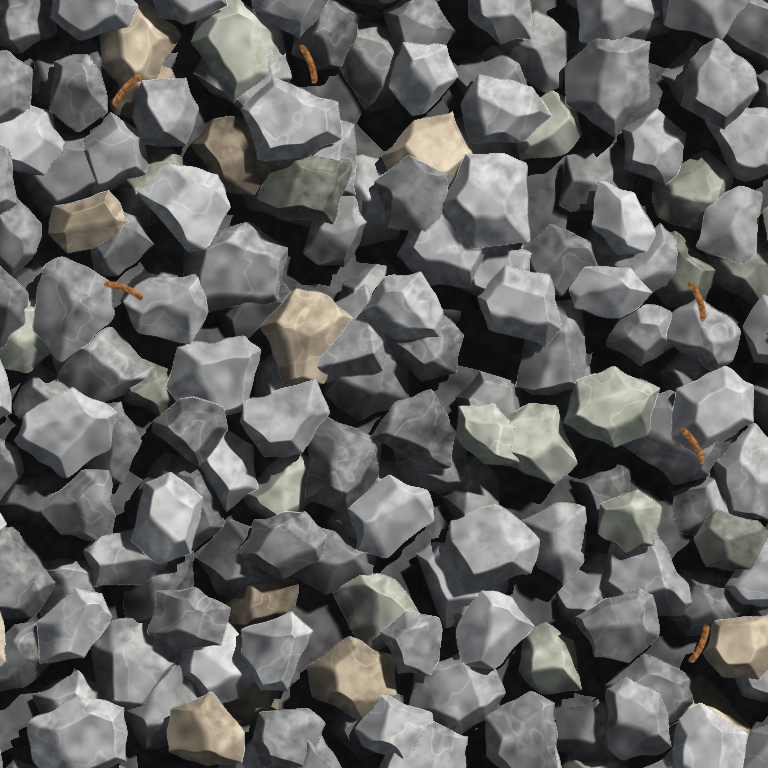
This texture is drawn by a Shadertoy shader. Its source:

```glsl
// Sunlit heap of crushed grey stone. Each stone is a faceted convex solid made
// from tilted planes; three scattered layers are merged by height, then lit
// from the upper right with short shadows, grain, veins and a few dry twigs.

const float CELLS = 7.2;            // stones across the canvas, per layer
const int LAYERS = 3;
const int FACETS = 6;
const int SHADOW_STEPS = 3;
const float TAU = 6.28319;
const float JITTER = 0.44;
const float STONE_REACH = 0.78;
const float LAYER_RISE = 0.25;
const float STONE_THICKNESS = 0.28;
const float EDGE_ROUNDING = 0.035;
const vec3 SUN_DIR = vec3(0.44, 0.50, 0.745);
const float SUN = 0.80;
const float AMBIENT = 0.29;
const vec3 SUN_TINT = vec3(1.015, 1.0, 0.965);
const vec3 SHADE_TINT = vec3(0.96, 1.0, 1.05);
const vec3 BROWN_TINT = vec3(1.08, 0.98, 0.84);
const vec3 GREEN_TINT = vec3(0.98, 1.0, 0.91);
const vec3 TWIG_COLOR = vec3(0.66, 0.44, 0.25);
const mat2 SIXTH_TURN = mat2(0.5, 0.866, -0.866, 0.5);

struct Surface { float height; vec2 slope; vec3 kind; };

vec3 hash3(vec2 p) {
    vec3 q = fract(p.xyx * vec3(0.1031, 0.1030, 0.0973));
    q += dot(q, q.yxz + 33.33);
    return fract((q.xxy + q.yzz) * q.zyx);
}

float hash(vec2 p) {
    vec3 q = fract(p.xyx * 0.1031);
    q += dot(q, q.yzx + 33.33);
    return fract((q.x + q.y) * q.z);
}

float noise(vec2 p) {
    vec2 i = floor(p), f = fract(p);
    f = f * f * (3.0 - 2.0 * f);
    float low = mix(hash(i), hash(i + vec2(1, 0)), f.x);
    float high = mix(hash(i + vec2(0, 1)), hash(i + vec2(1, 1)), f.x);
    return mix(low, high, f.y);
}

float fbm(vec2 p) {
    float sum = 0.0, amp = 0.57;
    for (int i = 0; i < 3; i++) {
        sum += amp * noise(p);
        p = mat2(1.6, 1.2, -1.2, 1.6) * p + 7.3;
        amp *= 0.5;
    }
    return sum;
}

// Height (x) and slope (yz) of one stone; height is negative outside it.
vec3 stone(vec2 q, vec3 shape) {
    vec2 tilt = (fract(shape.xy * 37.7) - 0.5) * 0.7;
    vec3 solid = vec3(STONE_THICKNESS + dot(q, tilt), tilt);
    vec2 axis = vec2(cos(shape.y * TAU), sin(shape.y * TAU));
    vec2 spoke = axis;
    float radius = mix(0.38, 0.54, shape.x);
    for (int i = 0; i < FACETS; i++) {
        vec3 r = fract(shape.zxy * (13.7 + 15.3 * float(i)));
        vec2 dir = normalize(spoke + 0.65 * (r.x - 0.5) * vec2(-spoke.y, spoke.x));
        float reach = radius * mix(0.8, 1.1, r.y) * mix(1.0, 0.72, abs(dot(dir, axis)));
        float steep = mix(0.7, 3.2, r.z);
        vec3 facet = vec3(steep * (reach - dot(q, dir)), -steep * dir);
        float k = clamp(0.5 + 0.5 * (facet.x - solid.x) / EDGE_ROUNDING, 0.0, 1.0);
        solid = mix(facet, solid, k);
        solid.x -= EDGE_ROUNDING * k * (1.0 - k);
        spoke = SIXTH_TURN * spoke;
    }
    return solid;
}

// Topmost stone over a point, with outlines blended over the given width.
Surface heap(vec2 p, float soft) {
    Surface top = Surface(0.0, vec2(0.0), vec3(0.0));
    for (int layer = 0; layer < LAYERS; layer++) {
        float level = float(layer);
        vec2 g = p + level * vec2(0.37, 0.61);
        vec2 corner = floor(g - 0.5);
        for (int n = 0; n < 4; n++) {
            vec2 cell = corner + vec2(n % 2, n / 2);
            vec2 id = cell + level * 53.0 + 20.0;
            vec3 place = hash3(id);
            vec2 q = g - cell - 0.5 - JITTER * (place.xy - 0.5);
            if (dot(q, q) > STONE_REACH * STONE_REACH) continue;
            vec3 shape = hash3(id + 44.3);
            vec3 s = stone(q, shape);
            float height = LAYER_RISE * level + 0.2 * place.z + s.x;
            float margin = min(s.x, height - top.height);
            if (margin > 0.0) {
                float cover = min(margin / (soft * (length(s.yz) + 0.2)), 1.0);
                top.height = mix(top.height, height, cover);
                top.slope = mix(top.slope, s.yz, cover);
                top.kind = mix(top.kind, fract(shape * 23.3 + place), cover);
            }
        }
    }
    return top;
}

float sunlight(vec2 p, float height, float soft) {
    vec2 heading = normalize(SUN_DIR.xy);
    float rise = SUN_DIR.z / length(SUN_DIR.xy), blocked = 0.0;
    for (int i = 1; i <= SHADOW_STEPS; i++) {
        float n = float(i), t = 0.08 * n + 0.02 * n * n;
        blocked = max(blocked, heap(p + heading * t, soft).height - height - rise * t);
    }
    return 1.0 - smoothstep(0.0, 0.06, blocked);
}

vec3 shade(vec2 p, float soft) {
    // Ragged outlines
    p += 0.05 * (vec2(noise(p * 6.0), noise(p * 6.0 + 40.0)) - 0.5);
    Surface s = heap(p, soft);
    vec2 local = p + s.kind.xy * 19.0;

    // Stone colour: base grey, mottling, grain and pale veins
    float mottle = fbm(local * 3.0), grain = fbm(local * 13.0);
    float vein = smoothstep(0.93, 1.0, 1.0 - abs(2.0 * mottle - 1.0));
    float albedo = mix(0.50, 0.93, s.kind.x) + 0.28 * (mottle - 0.5) + 0.40 * (grain - 0.5);
    albedo += 0.10 * vein * step(0.5, s.kind.y);
    vec3 tint = s.kind.z > 0.95 ? BROWN_TINT : s.kind.z > 0.85 ? GREEN_TINT : vec3(1.0);

    // Chipped surface, sun and sky light
    vec2 chips = vec2(noise(local * 8.0 + 3.0), noise(local * 8.0 + 60.0)) - 0.5;
    vec3 normal = normalize(vec3(-s.slope - 0.5 * chips - 0.5 * (grain - 0.5), 1.0));
    float sun = max(dot(normal, SUN_DIR), 0.0) * sunlight(p, s.height, soft);
    float sky = AMBIENT * mix(0.4, 1.0, smoothstep(0.05, 0.65, s.height));
    vec3 color = tint * albedo * (SUN * sun * SUN_TINT + sky * SHADE_TINT);
    return color / (1.0 + 0.12 * color * color * color);
}

// Sparse dry twigs: tone in x, coverage in y.
vec2 twig(vec2 uv, float pixel) {
    vec2 g = uv * 4.0, cell = floor(g);
    vec3 r = hash3(cell + 8.6);
    vec2 q = g - cell - 0.5 - 0.4 * (r.xy - 0.5);
    vec2 dir = vec2(cos(r.z * TAU), sin(r.z * TAU));
    float along = dot(q, dir), across = dot(q, vec2(-dir.y, dir.x));
    across += 1.5 * along * along;
    float d = length(vec2(max(abs(along) - 0.09, 0.0), across)) - 0.017;
    float cover = (1.0 - smoothstep(-4.0 * pixel, 4.0 * pixel, d)) * step(0.72, r.x);
    return vec2(0.85 + 10.0 * across + 0.5 * (noise(q * 90.0 + 50.0) - 0.5), cover);
}

void mainImage(out vec4 fragColor, in vec2 fragCoord) {
    float pixel = 1.0 / iResolution.y;
    vec2 uv = fragCoord * pixel;
    vec3 color = shade(uv * CELLS, 1.5 * pixel * CELLS);
    vec2 straw = twig(uv, pixel);
    color = mix(color, TWIG_COLOR * straw.x, straw.y);
    fragColor = vec4(clamp(color, 0.0, 1.0), 1.0);
}
```
